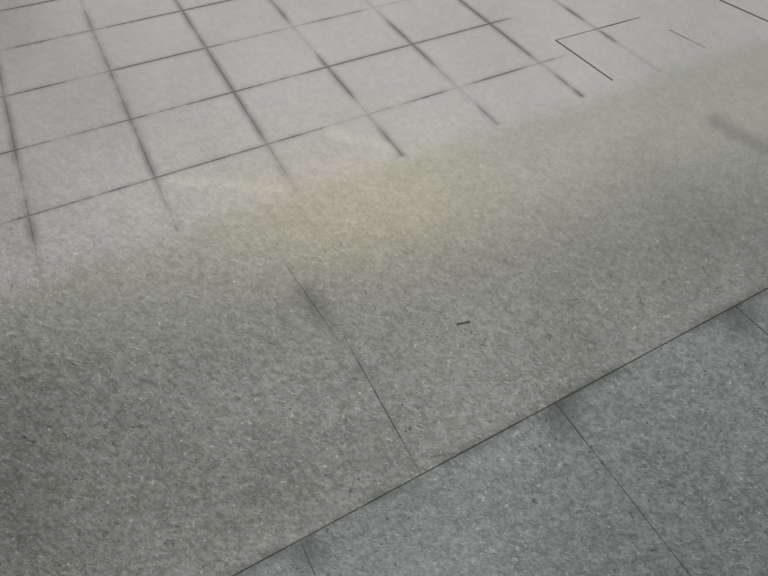
Reproduce this texture procedurally as a Shadertoy shader.

```glsl
#define TILE_COLOR vec3(.65, .645, .63)
#define TREAD_COLOR vec3(.61, .61, .575)
#define RISER_COLOR vec3(.515, .518, .497)
#define PAVING_COLOR vec3(.495, .515, .505)
#define JOINT_COLOR vec3(.23, .23, .22)
#define WARM_STAIN vec3(.025, .01, -.022)
#define PLAZA_END -.75
#define JOINT_WIDTH .0009
#define GRAIN_SCALE 120.
#define GRAIN_AMOUNT .17

float hash(vec2 p) {
    vec3 q = fract(vec3(p.xyx) * .1031);
    q += dot(q, q.yzx + 33.33);
    return fract((q.x + q.y) * q.z);
}

float noise(vec2 p) {
    vec2 i = floor(p), f = fract(p);
    f = f * f * (3. - 2. * f);
    return mix(mix(hash(i), hash(i + vec2(1, 0)), f.x),
               mix(hash(i + vec2(0, 1)), hash(i + 1.), f.x), f.y);
}

float fbm(vec2 p) {
    float sum = 0., gain = .5;
    for (int i = 0; i < 4; i++) {
        sum += gain * noise(p);
        p = mat2(1.6, 1.2, -1.2, 1.6) * p + 7.3;
        gain *= .5;
    }
    return sum;
}

float segment(vec2 p, vec2 a, vec2 b) {
    vec2 d = b - a;
    return length(p - a - d * clamp(dot(p - a, d) / dot(d, d), 0., 1.));
}

float stroke(float dist, float halfWidth) {
    float aa = 1. / iResolution.y;
    return 1. - smoothstep(halfWidth - aa, halfWidth + aa, dist);
}

float smudge(float dist, float radius) {
    return exp(-dist * dist / (radius * radius));
}

// Ground plane to canvas, with y pointing down
const mat3 PLAZA_VIEW = mat3(.2223, -.0435, .0589,
                             -.0193, -.0801, .1037,
                             .2691, .309, 1.);

// Joint darkness of the perspective grid: x = thin line, y = grime
vec2 plazaJoints(vec2 grid, float wear) {
    vec2 dist = abs(fract(grid + .5) - .5);
    vec2 aa = fwidth(grid);
    vec2 line = 1. - smoothstep(vec2(.004, .007) - aa, vec2(.004, .007) + aa, dist);
    vec2 grime = exp(-dist * dist / vec2(.0016, .0025));
    float rowFade = smoothstep(-.12, .0, grid.y) * (1. - smoothstep(4., 4.5, grid.x));
    float end = smoothstep(PLAZA_END - .03, PLAZA_END + .03, grid.y);
    float colFade = end * (1. - smoothstep(5., 6., grid.x));
    vec2 fade = vec2(colFade, rowFade) * mix(.2, 1., wear);
    line *= fade * vec2(.55, .85);
    grime *= fade * vec2(.45, .2);
    return vec2(max(line.x, line.y), max(grime.x, grime.y));
}

void mainImage(out vec4 fragColor, in vec2 fragCoord) {
    vec2 p = vec2(fragCoord.x, iResolution.y - fragCoord.y) / iResolution.y;
    vec3 q = inverse(PLAZA_VIEW) * vec3(p, 1.);
    vec2 grid = q.xy / q.z;
    float cloud = fbm(p * 6.);
    float wear = smoothstep(.3, .62, fbm(p * 15. + 4.));

    // Plaza, tread and riser
    float riser = smoothstep(-.09, .13, p.y - .575 + .225 * p.x);
    float plaza = smoothstep(PLAZA_END - .25, PLAZA_END + .15, grid.y);
    vec3 color = mix(TREAD_COLOR, RISER_COLOR, riser);
    color = mix(color, TILE_COLOR, plaza);

    // Lower paving
    float curb = (p.y - 1.2175 + .538 * p.x) / 1.1356;
    float paving = stroke(-curb, 0.);
    color = mix(color, PAVING_COLOR, paving);

    // Warm stains and uneven light
    color += WARM_STAIN * smudge(length((p - vec2(.62, .36)) * vec2(.6, 1.3)), .17);
    color += .035 * smudge(length(p - vec2(.7, .1)), .35);
    color -= .05 * smudge(p.x, .12) + .07 * smudge(length(p - vec2(0, .95)), .5);
    color -= .1 * smudge(length(p - vec2(1.34, 1.02)), .35);
    color -= .035 * smudge(length(p - vec2(1.34, .3)), .3);
    color += .07 * (cloud - .47);

    // Granite grain, stronger toward the viewer
    float near = smoothstep(.05, .75, p.y);
    vec2 g = mat2(.94, -.34, .34, .94) * p * GRAIN_SCALE;
    float grain = .45 * noise(g * vec2(.8, 1.2)) + .55 * noise(g * vec2(1.9, 2.6) + 9.) - .5;
    color += GRAIN_AMOUNT * mix(.22, 1., near) * grain;
    float fleck = noise(g * vec2(1.2, 2.1) + 41.);
    color += near * (.11 * smoothstep(.84, 1., fleck) - .1 * smoothstep(.15, .0, fleck));

    // Plaza joints
    vec2 joints = plazaJoints(grid, wear);
    color = mix(color, JOINT_COLOR, joints.y * .75);
    float ink = joints.x * .8;

    // Riser joint and curb line
    float upper = segment(p, vec2(.435, .37), vec2(.59, .595));
    float lower = segment(p, vec2(.598, .585), vec2(.729, .82));
    ink = max(ink, stroke(upper, JOINT_WIDTH) * mix(.05, .55, wear * riser));
    ink = max(ink, stroke(lower, JOINT_WIDTH) * mix(.35, .8, wear));
    ink = max(ink, stroke(abs(curb), JOINT_WIDTH * 1.3) * mix(.7, .95, wear));
    float grime = .25 * smudge(abs(curb), .012) * wear;
    grime += .25 * smudge(segment(p, vec2(.53, .51), vec2(.63, .64)), .02) * wear;

    // Paving joints fan out from the curb
    for (int i = 0; i < 3; i++) {
        float k = float(i), x = .521 + .5085 * k - .0655 * k * k;
        vec2 foot = vec2(x, 1.2175 - .538 * x);
        float dist = segment(p, foot, foot + vec2(.42 + .36 * k, 1.) * .6);
        ink = max(ink, paving * stroke(dist, JOINT_WIDTH) * mix(.45, .75, wear));
        grime += .4 * paving * smudge(length(p - foot - vec2(.01, .02)), .035);
    }

    // Odd cuts, scuffs and a stray leaf
    float cuts = min(segment(p, vec2(.965, .07), vec2(1.063, .139)),
                     segment(p, vec2(1.25, .0), vec2(1.34, .04)));
    float faint = min(segment(p, vec2(.967, .069), vec2(1.111, .03)),
                      segment(p, vec2(1.163, .052), vec2(1.224, .083)));
    ink = max(ink, stroke(cuts, JOINT_WIDTH) * .85);
    ink = max(ink, stroke(faint, JOINT_WIDTH) * mix(.3, .75, wear));
    ink = max(ink, stroke(segment(p, vec2(.795, .563), vec2(.814, .559)), .002) * .75);
    grime += .2 * smudge(segment(p, vec2(1.24, .21), vec2(1.33, .26)), .013);
    float scuff = min(segment(p, vec2(.3, .313), vec2(.495, .33)),
                      segment(p, vec2(.57, .228), vec2(.69, .26)));
    color += vec3(.035, .033, .02) * smudge(scuff, .009);

    color = mix(color, JOINT_COLOR, min(grime, .6));
    color = mix(color, JOINT_COLOR, ink);
    fragColor = vec4(clamp(color, 0., 1.), 1.);
}
```
